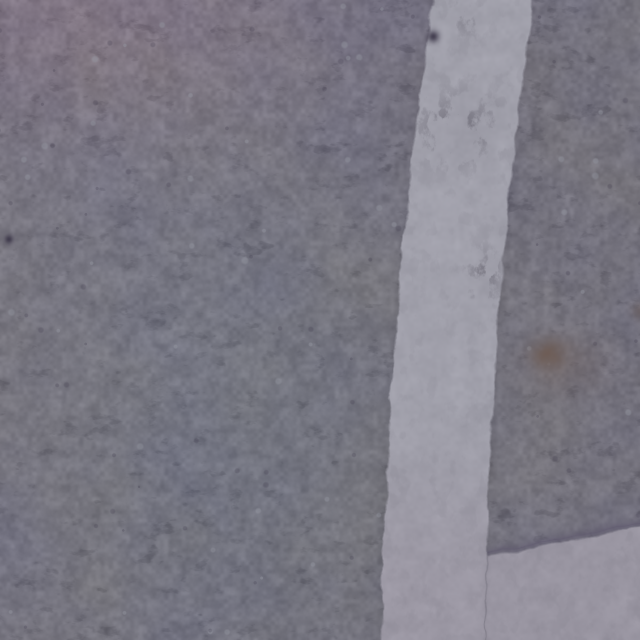
A WebGL 1 fragment shader for this texture:

```glsl
precision highp float;
// Worn asphalt crossed by a gently curving painted stripe, with a second
// painted slab in the lower right corner. Curves define the paint edges;
// layered value noise and scattered cells supply grain, chips and stains.

uniform vec2 u_resolution;

const vec3 ASPHALT = vec3(0.456, 0.448, 0.492);
const vec3 STRIPE = vec3(0.630, 0.628, 0.670);
const vec3 SLAB = vec3(0.600, 0.585, 0.632);
const vec3 SHADOW = vec3(0.365, 0.340, 0.425);
const vec3 RUST = vec3(0.430, 0.365, 0.340);
const vec3 TAR = vec3(0.235, 0.215, 0.285);
const vec3 PEBBLE = vec3(0.580, 0.590, 0.630);
const vec3 LEFT_EDGE = vec3(0.596, 0.015, 0.066);
const vec3 RIGHT_EDGE = vec3(0.758, 0.009, 0.066);
const float SLAB_SLOPE = 0.20;
const float SLAB_HEIGHT = 0.131;
const float EDGE_SOFTNESS = 0.0025;
const float EDGE_RAGGED = 0.011;
const float GRAIN = 0.095;

float hash(vec2 p) {
  vec3 q = fract(vec3(p.xyx) * 0.1031);
  q += dot(q, q.yzx + 33.33);
  return fract((q.x + q.y) * q.z);
}

float noise(vec2 p) {
  vec2 i = floor(p);
  vec2 f = fract(p);
  f = f * f * (3.0 - 2.0 * f);
  return mix(mix(hash(i), hash(i + vec2(1.0, 0.0)), f.x),
             mix(hash(i + vec2(0.0, 1.0)), hash(i + 1.0), f.x), f.y);
}

float fbm(vec2 p) {
  float sum = 0.0;
  float amp = 0.5;
  for (int i = 0; i < 4; i++) {
    sum += amp * noise(p);
    p = mat2(0.8, 0.6, -0.6, 0.8) * p * 2.03 + 17.3;
    amp *= 0.5;
  }
  return sum / 0.9375;
}

float curve(vec3 c, float t) {
  return c.x + t * (c.y + t * c.z);
}

float cover(float d) {
  return smoothstep(-EDGE_SOFTNESS, EDGE_SOFTNESS, d);
}

float glow(vec2 p, vec2 center, vec2 size) {
  vec2 d = (p - center) / size;
  return exp(-dot(d, d));
}

// Sparse soft flecks, one candidate per grid cell.
float flecks(vec2 p, float cells, float density) {
  vec2 id = floor(p * cells);
  vec2 center = 0.3 + 0.4 * vec2(hash(id + 3.7), hash(id + 9.1));
  float radius = mix(0.12, 0.28, hash(id + 21.0));
  float d = length(fract(p * cells) - center);
  return step(1.0 - density, hash(id + 41.0)) * (1.0 - smoothstep(radius * 0.4, radius, d));
}

vec3 asphalt(vec2 p) {
  vec3 color = ASPHALT;
  // Broad tints: warm upper left, cooler toward the lower middle.
  color += vec3(0.040, 0.005, 0.015) * glow(p, vec2(0.10, 1.0), vec2(0.42, 0.20));
  color += vec3(-0.008, 0.006, 0.004) * glow(p, vec2(0.38, 0.32), vec2(0.30, 0.40));
  color += 0.015 * glow(p, vec2(0.18, 0.65), vec2(0.38, 0.5));
  color += vec3(0.010, 0.008, -0.008) * (fbm(p * 7.0 + 4.0) - 0.5) * 3.0;
  // Stone grain at coarse and fine scales.
  color += GRAIN * (fbm(p * 55.0) - 0.5);
  color += 0.05 * (noise(p * 150.0 + 8.0) - 0.5);
  color -= 0.05 * smoothstep(0.64, 0.82, fbm(p * vec2(38.0, 65.0) + 31.0));
  color = mix(color, PEBBLE, 0.45 * flecks(p, 38.0, 0.05));
  color = mix(color, TAR, 0.25 * flecks(p + 0.37, 45.0, 0.03));
  // Rust stains.
  float stain = 0.75 * glow(p, vec2(0.857, 0.447), vec2(0.025, 0.022))
              + 0.38 * glow(p, vec2(0.885, 0.430), vec2(0.065, 0.045))
              + 0.45 * glow(p, vec2(1.0, 0.515), vec2(0.014));
  return mix(color, RUST, stain * (0.6 + 0.6 * fbm(p * 45.0)));
}

vec3 paint(vec2 p, vec3 base) {
  vec3 color = base + 0.050 * (fbm(p * 42.0 + 70.0) - 0.5);
  color += 0.018 * (noise(p * 140.0) - 0.5);
  // Dark chips gather in the worn areas.
  float wear = glow(p, vec2(0.715, 0.80), vec2(0.055, 0.045))
             + 0.9 * glow(p, vec2(0.757, 0.570), vec2(0.024, 0.035))
             + 0.5 * glow(p, vec2(0.728, 0.97), vec2(0.020, 0.025));
  float chips = smoothstep(0.52, 0.72, fbm(p * vec2(65.0, 50.0) + 12.0));
  return mix(color, ASPHALT, clamp(chips * (0.10 + 0.75 * wear) + 0.10 * wear, 0.0, 0.8));
}

void main() {
  vec2 p = gl_FragCoord.xy / u_resolution;
  float rough = EDGE_RAGGED * (fbm(p * 42.0 + 5.0) - 0.5) + 0.006 * (noise(p * 26.0) - 0.5);
  float leftDist = p.x - curve(LEFT_EDGE, p.y) + rough;
  float rightDist = curve(RIGHT_EDGE, p.y) - p.x + rough * 0.8;
  float slabDist = SLAB_HEIGHT + SLAB_SLOPE * (p.x - 0.766) - p.y + rough * 0.6;

  vec3 color = asphalt(p);
  // Violet fringe just above the slab, and a faint one beside the stripe.
  float fringe = exp(-abs(slabDist + 0.006) / 0.006) * step(0.0, -rightDist);
  color = mix(color, SHADOW, 0.65 * fringe);
  color -= 0.025 * exp(-abs(min(leftDist, rightDist)) / 0.008);

  color = mix(color, paint(p, SLAB), cover(slabDist) * cover(-rightDist));
  vec3 stripeBase = mix(SLAB + 0.012, STRIPE, smoothstep(0.05, 0.38, p.y));
  color = mix(color, paint(p, stripeBase), cover(min(leftDist, rightDist)));
  color -= 0.035 * cover(slabDist) * exp(-abs(rightDist) / 0.002);

  // Isolated tar spots.
  float tar = glow(p, vec2(0.677, 0.943), vec2(0.009)) + glow(p, vec2(0.014, 0.626), vec2(0.007));
  color = mix(color, TAR, min(tar, 1.0) * 0.9);
  gl_FragColor = vec4(color, 1.0);
}
```
